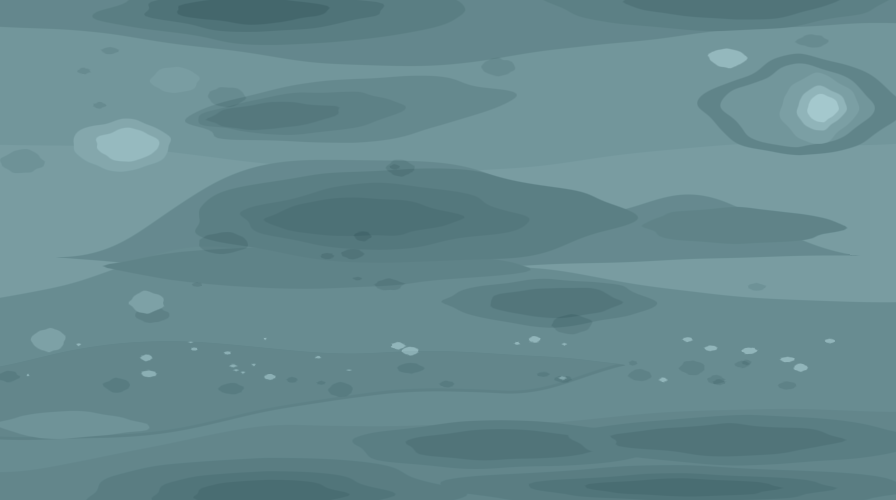
A Shadertoy shader for this texture:

```glsl
// Flat-shaded gas planet surface: wavy bands, nested storm blobs, a crater and pebbles.

#define DEEP_COLOR vec3(0.30, 0.44, 0.46)
#define TONE_RANGE 0.16    // colour gain per unit of tone
#define BAND_WARP 0.012    // waviness of the band edges
#define BLOB_WARP 0.24     // irregularity of the blobs
#define NEST_SHRINK 0.64   // size ratio between nested layers
#define SPOT_COUNT 20
#define PEBBLE_COUNT 28
#define SHADOW_COUNT 18

vec2 hash2(vec2 p) {
    vec3 h = fract(p.xyx * vec3(0.1031, 0.1030, 0.0973));
    h += dot(h, h.yzx + 33.33);
    return fract((h.xx + h.yz) * h.zy);
}

float gradientAt(vec2 cell, vec2 offset) {
    return dot(hash2(cell) * 2.0 - 1.0, offset);
}

float gradientNoise(vec2 p) {
    vec2 i = floor(p), f = p - i;
    vec2 u = f * f * f * (f * (f * 6.0 - 15.0) + 10.0);
    vec2 e = vec2(1, 0);
    return mix(mix(gradientAt(i, f), gradientAt(i + e, f - e), u.x),
               mix(gradientAt(i + e.yx, f - e.yx), gradientAt(i + 1.0, f - 1.0), u.x), u.y);
}

vec2 noise2(vec2 p) {
    return vec2(gradientNoise(p), gradientNoise(p + 17.3));
}

float bump(float x, float center, float width) {
    float u = (x - center) / width;
    return exp(-u * u);
}

// Antialiased coverage of the region where d is negative
float cover(float d) {
    float w = max(fwidth(d) * 0.75, 1e-5);
    return 1.0 - smoothstep(-w, w, d);
}

// Wobbly lens with slightly pointed ends
float blob(vec2 p, vec2 center, vec2 radius) {
    vec2 q = (p - center) / radius;
    q += BLOB_WARP * noise2(q * 1.6 + center * 40.0);
    return dot(pow(abs(q), vec2(1.5, 1.8)), vec2(1)) - 1.0;
}

void paint(inout float tone, float d, float value) {
    tone = mix(tone, value, cover(d));
}

// Layers that shrink, lean sideways and change tone step by step
void paintNest(inout float tone, vec2 p, vec2 center, vec2 radius,
               float value, float stepTone, float lean, int layers) {
    for (int i = 0; i < layers; i++) {
        paint(tone, blob(p, center, radius), value);
        center.x += lean * radius.x;
        radius *= NEST_SHRINK;
        value += stepTone;
    }
}

void paintBands(inout float tone, vec2 p) {
    p += BAND_WARP * noise2(p * vec2(4, 6));
    float x = p.x, y = p.y;
    paint(tone, 0.955 - 0.085 * bump(x, 0.8, 0.5) - y, 0.57);
    paint(tone, y - 0.715 + 0.065 * bump(x, 0.8, 0.45), 1.08);

    // Broad hill with a smaller shoulder on the right
    float u = (x - 0.72) / 0.42;
    float hill = 0.48 + 0.195 * exp(-u * u * u * u) + 0.13 * bump(x, 1.38, 0.2);
    float foot = 0.49 - 0.03 * bump(x, 0.75, 0.55);
    paint(tone, max(y - hill, foot - y), 0.62);

    // Lower plain, its dark stripe with a thin rim, and the bottom shelf
    paint(tone, y - 0.395 - 0.11 * bump(x, 0.4, 0.25) - 0.07 * bump(x, 1.0, 0.35), 0.68);
    float crest = 0.235 + 0.08 * bump(x, 0.3, 0.32) + 0.06 * bump(x, 0.95, 0.4);
    float base = 0.13 + 0.09 * smoothstep(0.2, 0.8, x) + 0.06 * smoothstep(1.0, 1.3, x);
    paint(tone, max(y - crest, base - 0.006 - y), 0.42);
    paint(tone, max(y - crest, base - y), 0.54);
    paint(tone, y - 0.06 - 0.09 * smoothstep(0.0, 0.6, x) - 0.03 * smoothstep(0.9, 1.5, x), 0.54);
}

void paintStorms(inout float tone, vec2 p) {
    paintNest(tone, p, vec2(0.56, 0.98), vec2(0.37, 0.07), 0.34, -0.28, -0.1, 3);
    paintNest(tone, p, vec2(1.43, 1.0), vec2(0.34, 0.063), 0.38, -0.28, 0.1, 2);
    vec2 tilted = p - vec2(0.0, 0.07 * (p.x - 0.7));
    paintNest(tone, tilted, vec2(0.70, 0.78), vec2(0.32, 0.066), 0.60, -0.2, -0.3, 3);
    paintNest(tone, p, vec2(0.63, 0.465), vec2(0.42, 0.04), 0.46, 0.0, 0.0, 1);
    paintNest(tone, p, vec2(0.81, 0.565), vec2(0.45, 0.10), 0.36, -0.17, -0.12, 3);
    paintNest(tone, p, vec2(1.48, 0.547), vec2(0.20, 0.037), 0.47, 0.0, 0.0, 1);
    paintNest(tone, p, vec2(1.10, 0.395), vec2(0.21, 0.047), 0.40, -0.25, 0.05, 2);
    paintNest(tone, p, vec2(0.14, 0.15), vec2(0.15, 0.028), 0.85, 0.0, 0.0, 1);
    paintNest(tone, p, vec2(1.0, 0.11), vec2(0.32, 0.05), 0.33, -0.23, 0.0, 2);
    paintNest(tone, p, vec2(1.49, 0.12), vec2(0.36, 0.05), 0.33, -0.23, -0.1, 2);
    paintNest(tone, p, vec2(0.535, 0.01), vec2(0.36, 0.08), 0.32, -0.2, 0.0, 3);
    paintNest(tone, p, vec2(1.37, 0.025), vec2(0.47, 0.045), 0.32, -0.2, 0.0, 3);
}

void paintCraters(inout float tone, vec2 p) {
    paint(tone, blob(p, vec2(1.60, 0.786), vec2(0.20, 0.10)), 0.48);
    paint(tone, blob(p, vec2(1.595, 0.786), vec2(0.15, 0.082)), 0.92);
    paintNest(tone, p, vec2(1.635, 0.784), vec2(0.08, 0.07), 1.15, 0.5, 0.06, 3);
    paintNest(tone, p, vec2(0.245, 0.71), vec2(0.10, 0.053), 1.35, 0.45, 0.1, 2);
    paintNest(tone, p, vec2(1.453, 0.884), vec2(0.037, 0.02), 1.75, 0.0, 0.0, 1);
    paintNest(tone, p, vec2(0.35, 0.84), vec2(0.05, 0.027), 1.10, 0.0, 0.0, 1);
    paintNest(tone, p, vec2(0.293, 0.395), vec2(0.035, 0.023), 1.2, 0.0, 0.0, 1);
    paintNest(tone, p, vec2(0.098, 0.32), vec2(0.035, 0.023), 1.2, 0.0, 0.0, 1);
}

// Scattered marks: place.xy is the row's low edge, place.z its height; sizes are radii
void scatter(inout float tone, vec2 p, float aspect, int count, float seed,
             vec2 rows, vec2 sizes, float change) {
    for (int i = 0; i < count; i++) {
        vec2 place = hash2(vec2(float(i) + 0.5, seed));
        vec2 form = hash2(vec2(seed, float(i) + 9.5));
        vec2 center = vec2(place.x * aspect, mix(rows.x, rows.y, place.y));
        float size = mix(sizes.x, sizes.y, form.x * form.x);
        vec2 radius = size * vec2(1.0, mix(0.38, 0.6, form.y));
        tone += change * cover(blob(p, center, radius));
    }
}

void mainImage(out vec4 fragColor, in vec2 fragCoord) {
    vec2 p = fragCoord / iResolution.y;
    float aspect = iResolution.x / iResolution.y;
    p.x *= 1.79 / aspect;
    float tone = 0.92;
    paintBands(tone, p);
    paintStorms(tone, p);
    scatter(tone, p, 1.79, SPOT_COUNT, 3.0, vec2(0.3, 0.92), vec2(0.008, 0.065), -0.26);
    paintCraters(tone, p);
    scatter(tone, p, 1.79, SHADOW_COUNT, 21.0, vec2(0.22, 0.28), vec2(0.008, 0.03), -0.25);
    scatter(tone, p, 1.79, PEBBLE_COUNT, 47.0, vec2(0.24, 0.325), vec2(0.003, 0.017), 1.0);
    fragColor = vec4(DEEP_COLOR + TONE_RANGE * tone, 1.0);
}
```
